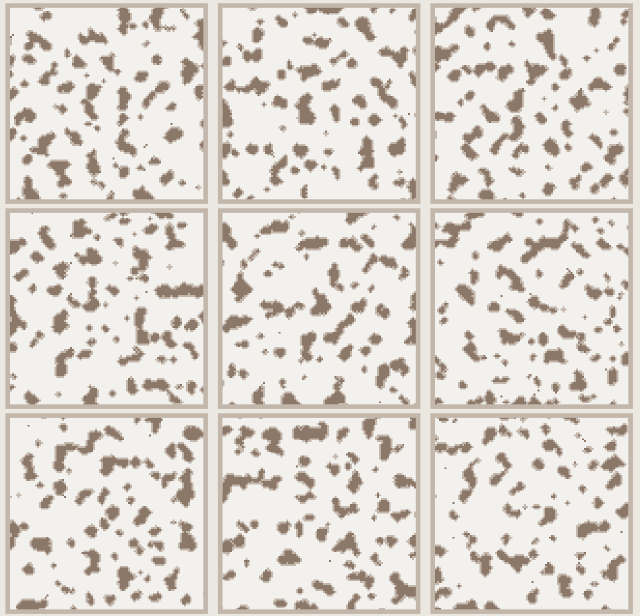
Give the GLSL for this pattern, as a WebGL 2 fragment shader.

```glsl
#version 300 es
precision highp float;
// Three by three framed panels of blocky brown islands on off-white, each grown from its own noise.

uniform vec2 u_resolution;
out vec4 fragColor;

const vec3 PAPER = vec3(0.95, 0.945, 0.933);
const vec3 GAP = vec3(0.922, 0.905, 0.882);
const vec3 TAN = vec3(0.765, 0.715, 0.67);
const vec3 BROWN = vec3(0.55, 0.47, 0.41);

float hash(vec2 p) {
    return fract(sin(dot(p, vec2(127.1, 311.7))) * 43758.5453);
}

// Dot product of a random unit gradient with the offset from its lattice point
float slope(vec2 corner, vec2 offset) {
    float angle = 6.28318 * hash(corner);
    return dot(vec2(cos(angle), sin(angle)), offset);
}

float gradientNoise(vec2 p) {
    vec2 i = floor(p), f = fract(p);
    vec2 w = f * f * (3.0 - 2.0 * f);
    vec2 e = vec2(1.0, 0.0);
    float low = mix(slope(i, f), slope(i + e, f - e), w.x);
    float high = mix(slope(i + e.yx, f - e.yx), slope(i + 1.0, f - 1.0), w.x);
    return mix(low, high, w.y);
}

// Height of the island field at one cell; two octaves, the finer one turned
float islandField(vec2 cell, vec2 seed) {
    vec2 turned = mat2(0.8, 0.6, -0.6, 0.8) * cell;
    return gradientNoise(cell / 8.2 + seed)
         + 0.5 * gradientNoise(turned / 4.4 + seed + 19.3);
}

// Brown island, tan shore one cell wide, with checkered specks along the edge
vec3 cellColor(vec2 cell, vec2 panel) {
    vec2 seed = panel * vec2(61.0, 47.0) + 5.37;
    float level = 0.262 + 0.04 * (hash(panel + 3.7) - 0.5);
    float field = islandField(cell, seed);
    float checker = mod(cell.x + cell.y, 2.0);
    if (field > level + 0.035 * (checker - 0.5)) return BROWN;

    float nearby = field;
    for (int k = 0; k < 4; k++) {
        float side = float(k % 2) * 2.0 - 1.0;
        vec2 dir = k < 2 ? vec2(side, 0.0) : vec2(0.0, side);
        nearby = max(nearby, islandField(cell + dir, seed));
    }
    return nearby > level ? TAN : PAPER;
}

float boxDistance(vec2 p, vec2 halfSize) {
    vec2 d = abs(p) - halfSize;
    return max(d.x, d.y);
}

void main() {
    // The canvas spans 768 by 740 design units
    vec2 unitsPerPixel = vec2(768.0, 740.0) / u_resolution;
    vec2 p = gl_FragCoord.xy * unitsPerPixel;
    float px = unitsPerPixel.x;

    // Panel index and position from the panel centre
    vec2 pitch = vec2(255.0, 246.3);
    vec2 first = vec2(128.0, 123.0);
    vec2 panel = clamp(floor((p - first) / pitch + 0.5), 0.0, 2.0);
    vec2 local = p - first - panel * pitch;

    // Frame
    float outer = boxDistance(local, vec2(121.5, 120.5));
    float inner = boxDistance(local, vec2(116.0, 115.0));
    vec3 color = mix(TAN, GAP, clamp(outer / px + 0.5, 0.0, 1.0));

    // Island cells, averaged over four samples to smooth their edges
    if (inner < px) {
        vec3 sum = vec3(0.0);
        for (int s = 0; s < 4; s++) {
            vec2 jitter = vec2(s % 2, s / 2) * 0.5 - 0.25;
            vec2 cell = floor((local + jitter * unitsPerPixel + 116.0) / 2.32);
            sum += cellColor(cell, panel);
        }
        color = mix(sum * 0.25, color, clamp(inner / px + 0.5, 0.0, 1.0));
    }
    fragColor = vec4(color, 1.0);
}
```
